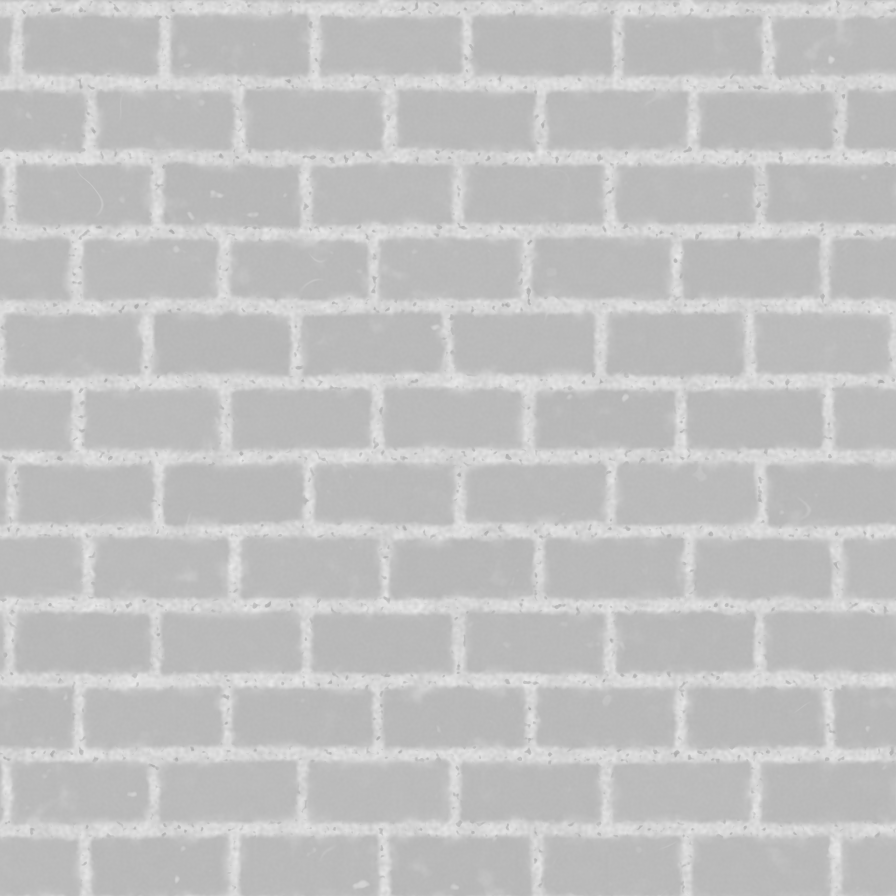
Give the GLSL for this texture map, as a Shadertoy shader.

```glsl
#define COLUMNS 6.0
#define ROWS 12.0
#define ROW_SHIFT 0.11
#define JOINT vec2(0.07, 0.093)
#define CORNER 0.07
#define EDGE_SOFTNESS 0.045
#define EDGE_ROUGHNESS 0.045
#define BRICK_TONE 0.73
#define MORTAR_TONE 0.845
#define STAIN 0.06
#define PITTING 0.13

const float TAU = 6.28318;

vec2 hash2(vec2 p) {
    vec3 h = fract(p.xyx * vec3(0.1031, 0.1030, 0.0973));
    h += dot(h, h.yzx + 33.33);
    return fract((h.xx + h.yz) * h.zy);
}

float cornerSlope(vec2 cell, vec2 offset, float period) {
    vec2 gradient = hash2(mod(cell, period) + period * 1.7) * 2.0 - 1.0;
    return dot(gradient, offset);
}

// Gradient noise that tiles over the unit square
float noise(vec2 uv, float frequency) {
    vec2 p = uv * frequency;
    vec2 i = floor(p), f = fract(p);
    vec2 w = f * f * f * (f * (f * 6.0 - 15.0) + 10.0);
    vec2 e = vec2(0.0, 1.0);
    float low = mix(cornerSlope(i, f, frequency),
                    cornerSlope(i + e.yx, f - e.yx, frequency), w.x);
    float high = mix(cornerSlope(i + e.xy, f - e.xy, frequency),
                     cornerSlope(i + e.yy, f - e.yy, frequency), w.x);
    return mix(low, high, w.y);
}

float fbm(vec2 uv, float frequency) {
    float sum = 0.0, amplitude = 1.0;
    for (int octave = 0; octave < 3; octave++) {
        sum += amplitude * noise(uv, frequency);
        frequency *= 2.0;
        amplitude *= 0.5;
    }
    return sum;
}

float roundedBox(vec2 p, vec2 halfSize, float radius) {
    vec2 q = abs(p) - halfSize + radius;
    return length(max(q, 0.0)) + min(max(q.x, q.y), 0.0) - radius;
}

// Uneven running bond: half-brick steps plus a slow drift
float bondOffset(float row) {
    return 0.5 * mod(row, 2.0) + 0.065
         + 0.045 * cos(TAU * (row - 0.6) / 6.0)
         + 0.025 * cos(TAU * (row + 1.0) / ROWS);
}

// Signed distance to the brick, in row heights; also gives its id
float brickDistance(vec2 uv, out vec2 id) {
    float v = (1.0 - uv.y) * ROWS - ROW_SHIFT + 0.05 * noise(uv, 5.0);
    float row = floor(v);
    float u = uv.x * COLUMNS + 0.02 * sin(TAU * uv.x)
            - bondOffset(mod(row, ROWS)) + 0.015 * noise(uv, 24.0);
    id = mod(vec2(floor(u), row), vec2(COLUMNS, ROWS));

    vec2 size = vec2(ROWS / COLUMNS, 1.0);
    vec2 local = (fract(vec2(u, v)) - 0.5) * size;
    vec2 jitter = hash2(id + 7.0) - 0.5;
    local.y += 0.03 * jitter.x * local.x;
    float d = roundedBox(local, 0.5 * size - JOINT + 0.025 * jitter, CORNER);
    return d + EDGE_ROUGHNESS * (fbm(uv, 40.0) + 0.6 * noise(uv, 150.0));
}

float brickShade(vec2 uv, vec2 id, float d) {
    vec2 wear = hash2(id + 31.0);
    float shade = BRICK_TONE + 0.012 * (wear.x - 0.5);
    shade += 0.014 * noise(uv, 240.0) + 0.008 * noise(uv, 60.0);

    // Pale stains and small chips
    float blotch = fbm(uv + wear, 26.0);
    shade += STAIN * wear.y * smoothstep(0.2, 0.8, blotch);
    float chip = noise(uv, 48.0) + 0.25 * noise(uv, 130.0);
    shade += 0.11 * wear.y * smoothstep(0.4, 0.6, chip);

    // Hairline scratches
    float line = 1.0 - smoothstep(0.0, 0.03, abs(noise(uv, 19.0)));
    shade += 0.05 * line * smoothstep(0.28, 0.5, noise(uv, 13.0));

    // Mortar dust near the edges
    float dust = smoothstep(-0.15, 0.02, d);
    return shade + 0.07 * dust * smoothstep(-0.3, 0.6, fbm(uv, 30.0));
}

float mortarShade(vec2 uv) {
    float shade = MORTAR_TONE + 0.06 * fbm(uv, 36.0) + 0.07 * noise(uv, 180.0);
    float pits = noise(uv, 128.0) + 0.4 * noise(uv, 250.0);
    shade -= PITTING * smoothstep(0.18, 0.5, pits);
    return clamp(shade, 0.68, 0.93);
}

void mainImage(out vec4 fragColor, in vec2 fragCoord) {
    vec2 uv = fragCoord / iResolution.xy;
    vec2 id;
    float d = brickDistance(uv, id);
    float soft = max(EDGE_SOFTNESS, ROWS / iResolution.y);
    float mortar = smoothstep(-soft, soft, d);
    float shade = mix(brickShade(uv, id, d), mortarShade(uv), mortar);
    fragColor = vec4(vec3(shade), 1.0);
}
```
